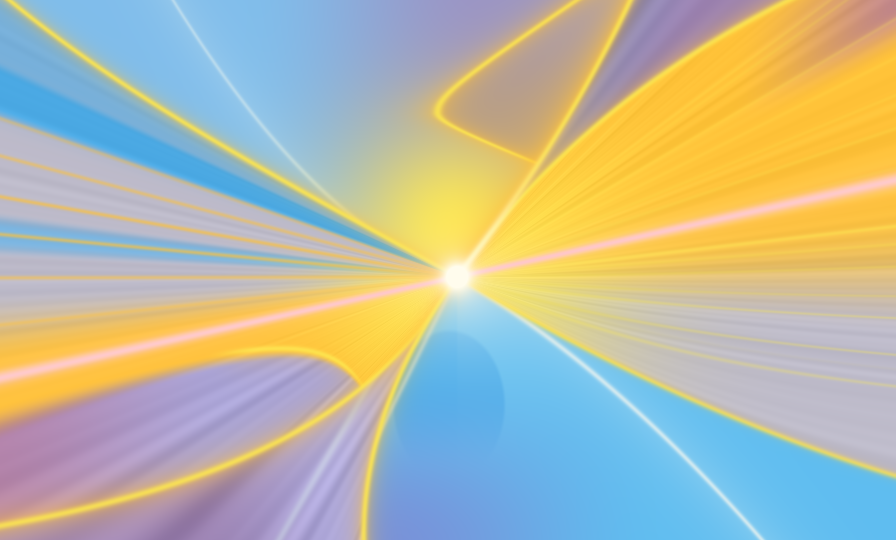
Reproduce this background procedurally as a Shadertoy shader.

```glsl
// Draws silky gold, blue and mauve light fans bursting from a bright central core.

// Layout and softness, in units of canvas height
const vec2 CORE = vec2(0.017, -0.013);
const float EDGE = 0.003;
const float RAY_SLOPE = 0.221;
const float STREAKS = 15.0;
const float GRAIN = 0.035;

// Palette
const vec3 SKY = vec3(0.50, 0.74, 0.92);
const vec3 AZURE = vec3(0.29, 0.66, 0.89);
const vec3 AQUA = vec3(0.37, 0.74, 0.94);
const vec3 PERIWINKLE = vec3(0.47, 0.57, 0.85);
const vec3 LAVENDER = vec3(0.60, 0.58, 0.78);
const vec3 MAUVE = vec3(0.61, 0.51, 0.70);
const vec3 TAN = vec3(0.70, 0.60, 0.53);
const vec3 SILVER = vec3(0.74, 0.73, 0.79);
const vec3 GOLD = vec3(1.00, 0.76, 0.22);
const vec3 YELLOW = vec3(0.99, 0.92, 0.32);
const vec3 PINK = vec3(1.00, 0.79, 0.72);
const vec3 PALE = vec3(0.86, 0.93, 0.94);

float hash(float n) { return fract(sin(n * 127.1) * 4375.85); }

// One-dimensional gradient noise
float gradientNoise(float v) {
    float i = floor(v), f = v - i;
    float a = (hash(i) * 2.0 - 1.0) * f;
    float b = (hash(i + 1.0) * 2.0 - 1.0) * (f - 1.0);
    return 2.0 * mix(a, b, f * f * (3.0 - 2.0 * f));
}

float side(float d) { return smoothstep(-EDGE, EDGE, d); }
float band(float v, float lo, float hi, float soft) {
    return smoothstep(lo - soft, lo + soft, v) * (1.0 - smoothstep(hi - soft, hi + soft, v));
}
float thread(float d, float w) { return exp(-d * d / (w * w)); }
float halo(float d, float w) { return exp(-abs(d) / w); }

// Bright thread with a softer surrounding glow
vec3 rim(vec3 col, float d, float glow, float mask) {
    col = mix(col, GOLD, 0.65 * halo(d, glow) * mask);
    return mix(col, YELLOW, 0.75 * thread(d, 0.005) * mask);
}

void mainImage(out vec4 fragColor, in vec2 fragCoord) {
    vec2 q = (fragCoord - 0.5 * iResolution.xy) / iResolution.y - CORE;
    float x = q.x, y = q.y, r = length(q), t = max(abs(x), 0.002);
    float slope = y / t;
    float left = side(-x), right = side(x), up = side(y), down = side(-y);

    // Curved borders between the sheets of light
    float leftRim = 0.87 * (y - t * (0.55 + 0.12 * t * t * t));
    float topRim = 0.82 * (x - 0.78 * y + 0.3 * y * y);
    float rightRim = 0.72 * (1.4 * t / (1.0 + 1.1 * t) - y);
    float lowRim = 0.88 * (y + t * (0.6 - 0.18 * t));
    float footRim = 0.88 * (x - 0.72 * y - 0.75 * y * y);
    float sweep = 0.75 * (y + 1.65 * t / (1.0 + 2.4 * t));
    float u = (y - 0.305) * (y > 0.305 ? 1.5 : 2.5);
    float lobe = 0.6 * (x + 0.096 - sqrt(u * u + 0.0036));
    float pocket = 0.9 * (y + 0.0047 / (t * t) + 0.27 * t);

    // Upper sheet with its warm bloom and curled lobe
    vec3 col = mix(SKY, LAVENDER, smoothstep(-0.4, 0.05, x));
    float veil = 0.8 * (y - t * (0.343 + 1.2 * t));
    col = mix(col, PALE, left * (0.2 * halo(veil, 0.06) + 0.4 * thread(veil, 0.005)));
    vec2 bloom = q - vec2(0.0, 0.08);
    col = mix(col, YELLOW, exp(-dot(bloom, bloom) / 0.045));
    float lobeMask = side(lobe) * side(-topRim) * up;
    col = mix(col, mix(TAN, LAVENDER, smoothstep(0.28, 0.55, y)), 0.85 * lobeMask);
    col = rim(col, lobe, 0.022, side(-topRim) * up);
    col = mix(col, GOLD, 0.6 * halo(topRim, 0.05) * side(-topRim) * up);

    // Dusky wedge at the upper right
    vec3 dusk = mix(LAVENDER * 0.9, MAUVE, smoothstep(0.0, 0.12, topRim));
    dusk += 0.07 * gradientNoise(slope * 7.0);
    dusk = mix(dusk, YELLOW, exp(-r * r / 0.05));
    col = mix(col, dusk, side(topRim) * up);

    // Right fan: gold above, silver below
    float bent = slope - 0.22 * t * smoothstep(0.1, -0.3, slope);
    vec3 fan = mix(SILVER, GOLD, smoothstep(-0.25, 0.2, bent));
    fan = mix(fan, vec3(0.76, 0.53, 0.57), smoothstep(0.5, 0.62, slope) * smoothstep(0.5, 0.85, x));
    fan = mix(fan, YELLOW, 0.85 * exp(-r * r / 0.09));
    fan += GRAIN * gradientNoise(bent * 42.0) + GRAIN * gradientNoise(bent * 17.0);
    for (float i = 0.0; i < STREAKS; i++) {
        float s = mix(-0.5, 0.8, (i + hash(i + 3.0)) / STREAKS);
        fan = mix(fan, YELLOW, 0.45 * hash(i + 9.0) * thread((bent - s) * t, 0.004));
    }
    col = mix(col, fan, right * side(rightRim));

    // Left fan: blue ribbons cooling into silver, then gold
    fan = mix(SILVER, SKY * 0.93, smoothstep(0.3, 0.5, slope));
    fan = mix(fan, AZURE, band(slope, 0.355, 0.46, 0.015));
    fan = mix(fan, SKY * 0.95, band(slope, 0.06, 0.125, 0.02));
    fan = mix(fan, GOLD, smoothstep(-0.03, -0.2, slope));
    fan = mix(fan, YELLOW, exp(-r * r / 0.05) * smoothstep(0.28, -0.08, slope));
    fan += GRAIN * gradientNoise(slope * 45.0);
    for (float i = 0.0; i < 6.0; i++) {
        float s = 0.347 - 0.088 * i + 0.03 * (hash(i + 5.0) - 0.5) * min(i, 1.0);
        fan = mix(fan, GOLD, (0.35 + 0.3 * hash(i)) * thread((slope - s) * t, 0.004));
    }
    // Mauve pocket below the left ray
    vec3 silk = mix(LAVENDER + 0.06, MAUVE * vec3(1.15, 1.0, 0.95), smoothstep(0.4, 0.9, t));
    silk += 0.08 * gradientNoise(slope * 17.0);
    fan = mix(fan, silk, smoothstep(0.0, 0.012 + 0.07 * t * t, -pocket));
    fan = rim(fan, pocket, 0.014, band(t, 0.17, 0.42, 0.05));
    silk = mix(MAUVE, LAVENDER + 0.08, smoothstep(0.5, 0.2, t)) + 0.1 * gradientNoise(slope * 6.0);
    silk = mix(silk, PALE, 0.4 * thread(0.55 * (y + 1.72 * t - 0.08), 0.008));
    fan = mix(fan, silk, side(-sweep));
    fan = rim(fan, sweep, 0.018, 1.0);
    col = mix(col, fan, left * side(-leftRim));

    // Blue lower sheet with a glassy bubble
    vec3 pool = mix(AQUA, PERIWINKLE, smoothstep(-0.15, -0.5, y) * smoothstep(0.4, -0.15, x));
    float bubble = length((q + vec2(0.015, 0.237)) / vec2(0.105, 0.14));
    pool -= vec3(0.08, 0.06, 0.02) * (1.0 - smoothstep(0.94, 1.02, bubble)) * smoothstep(-0.36, -0.2, y);
    float arc = 0.75 * (y + t * (0.58 + 0.5 * t));
    pool = mix(pool, PALE, right * (0.25 * halo(arc, 0.06) + 0.65 * thread(arc, 0.005)));
    pool = mix(pool, PALE, 0.5 * left * thread(0.9 * (x - 0.5 * y), 0.005));
    pool = mix(pool, PALE, 0.85 * exp(-r / 0.09));
    col = mix(col, pool, side(-lowRim) * side(footRim) * down);

    // Luminous borders, paired pink rays and white core
    col = rim(col, leftRim, 0.012, left);
    col = rim(col, topRim, 0.012, up);
    col = rim(col, rightRim, 0.014, right);
    col = rim(col, lowRim, 0.005, 0.75 * right);
    col = rim(col, footRim, 0.014, down);
    float ray = 0.976 * (y - RAY_SLOPE * x);
    col = mix(col, PINK, 0.9 * thread(ray, 0.006 + 0.008 * r) + 0.25 * halo(ray, 0.025));
    col = mix(col, vec3(1.0, 0.98, 0.88), 0.7 * thread(topRim, 0.008) * up * exp(-r * r / 0.04));
    col = mix(col, vec3(1.0, 0.99, 0.93), min(1.0, 0.55 * exp(-r / 0.05) + exp(-r * r / 0.0008)));
    fragColor = vec4(clamp(col, 0.0, 1.0), 1.0);
}
```
